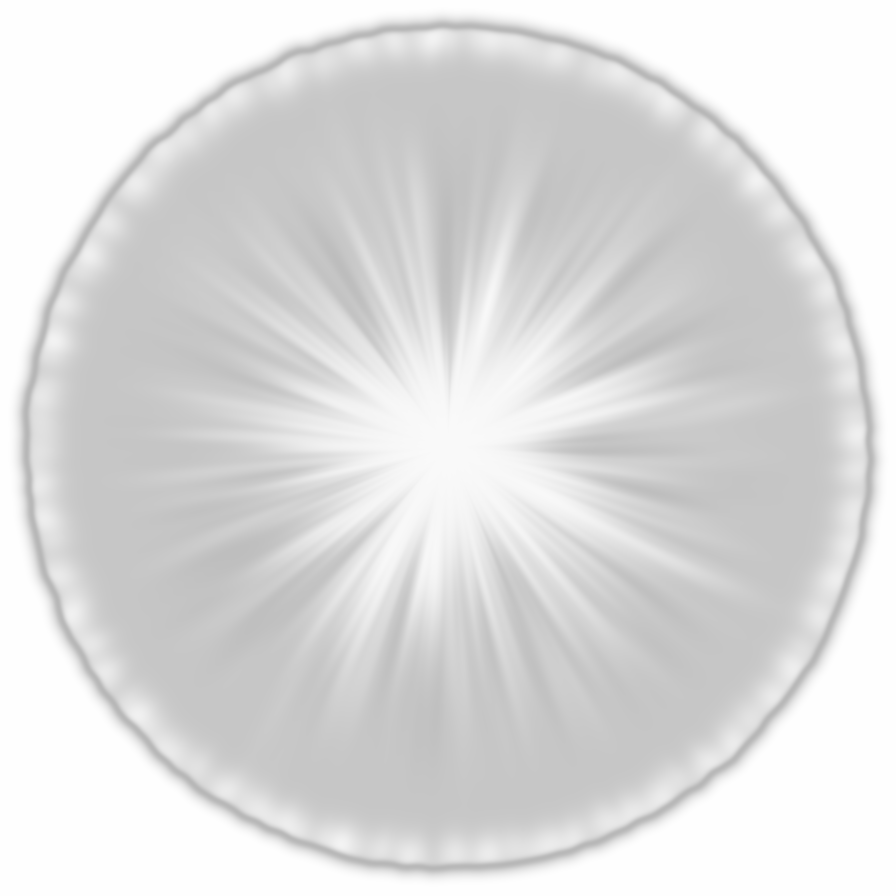
This background is drawn by a Shadertoy shader. Its source:

```glsl
float hash(vec2 p) {
    p = fract(p * vec2(0.1031, 0.1137));
    p += dot(p, p.yx + 33.33);
    return fract((p.x + p.y) * p.x * 17.0);
}

vec2 gradient(vec2 cell, float period) {
    float a = 6.2832 * hash(vec2(mod(cell.x, period), cell.y) + 7.0);
    return vec2(cos(a), sin(a));
}

// Gradient noise that wraps along x, so it closes around the circle
float ringNoise(vec2 p, float period) {
    vec2 i = floor(p), f = fract(p);
    vec2 u = f * f * f * (f * (f * 6.0 - 15.0) + 10.0);
    float a = dot(gradient(i, period), f);
    float b = dot(gradient(i + vec2(1, 0), period), f - vec2(1, 0));
    float c = dot(gradient(i + vec2(0, 1), period), f - vec2(0, 1));
    float d = dot(gradient(i + vec2(1, 1), period), f - vec2(1, 1));
    return mix(mix(a, b, u.x), mix(c, d, u.x), u.y);
}

// Main rays: direction in degrees, angular width, change of reach
const vec3 rays[15] = vec3[15](
    vec3(46, 9, 0.065), vec3(15, 8, 0.075), vec3(335, 9, 0.055),
    vec3(312, 7, 0.04), vec3(273, 6, 0.03), vec3(241, 9, 0.075),
    vec3(176, 7, 0.025), vec3(139, 11, 0.055), vec3(107, 7, 0.05),
    vec3(76, 7, 0.05), vec3(227, 5, -0.06), vec3(0, 4, -0.045),
    vec3(124, 4, -0.04), vec3(89, 4, -0.05), vec3(198, 4, -0.035));

float glowReach(float degrees) {
    float reach = 0.15;
    for (int i = 0; i < 15; i++) {
        float away = abs(mod(degrees - rays[i].x + 180.0, 360.0) - 180.0);
        reach += rays[i].z * exp(-pow(away / rays[i].y, 2.0));
    }
    return reach;
}

void mainImage(out vec4 fragColor, in vec2 fragCoord) {
    vec2 p = (fragCoord - 0.5 * iResolution.xy) / min(iResolution.x, iResolution.y);
    p.y -= 0.001;
    float r = length(p);
    float turn = fract(atan(p.y, p.x + 1e-6) / 6.2832 + 1.0);

    // Fine streaks that drift slightly as they run outwards
    float broad = ringNoise(vec2(turn * 46.0, r * 4.0), 46.0);
    float thin = ringNoise(vec2(turn * 104.0, r * 5.0 + 20.0), 104.0);
    float streak = broad + 0.6 * thin;

    // Central burst on the grey disc
    float reach = max(glowReach(turn * 360.0) + 0.055 * streak, 0.07);
    float burst = 0.38 * exp(-pow(r / reach, 2.0));
    float shade = 0.776 + 0.22 * (1.0 - exp(-pow(burst / 0.2, 1.4)));
    shade += 0.07 * streak * smoothstep(0.06, 0.18, r) * (1.0 - smoothstep(0.24, 0.41, r));

    // Frosted light along the inside of the wavy rim
    float wave = ringNoise(vec2(turn * 110.0, 40.5), 110.0);
    float frost = ringNoise(vec2(turn * 84.0, r * 9.0 + 60.0), 84.0);
    float d = r - 0.470 - 0.004 * wave;
    shade += (0.12 + 0.13 * frost) * exp(-pow((d + 0.012) / 0.024, 2.0));

    // Soft outer halo and the grey outline
    float halo = 1.0 - 0.2 * exp(-pow(max(d, 0.0) / 0.011, 2.0));
    shade = mix(shade, halo, smoothstep(-0.004, 0.004, d));
    shade = mix(shade, 0.70, 0.85 * exp(-pow(d / 0.0045, 2.0)));

    fragColor = vec4(vec3(clamp(shade, 0.0, 0.995)), 1.0);
}
```
